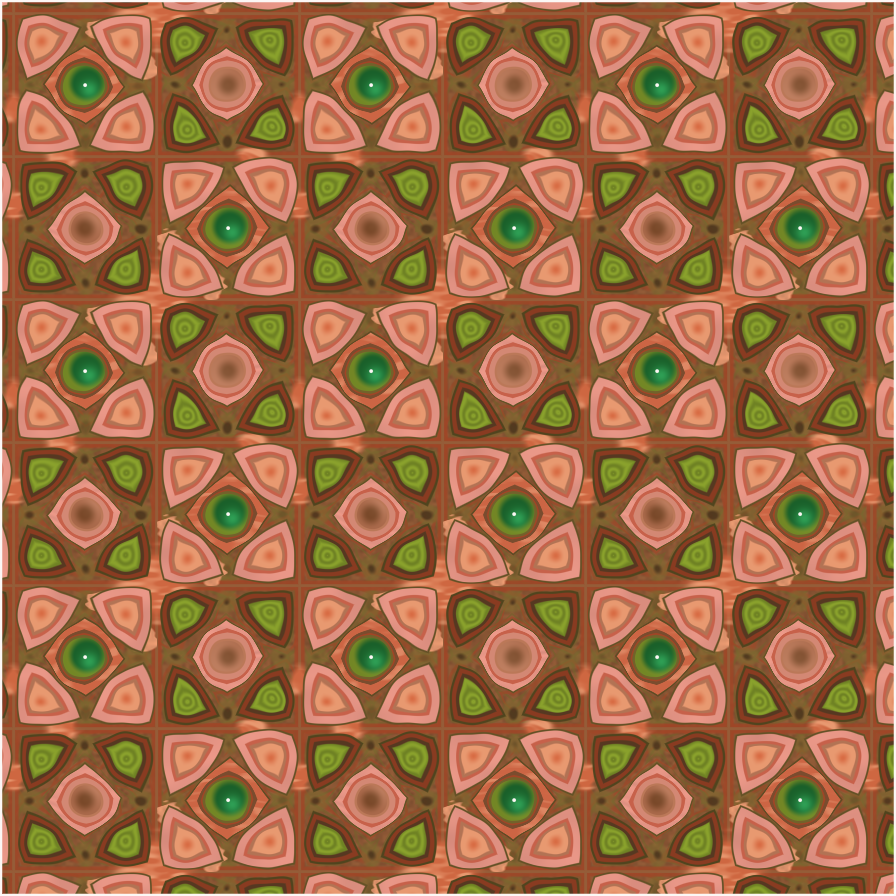
Give the GLSL for this pattern, as a WebGL 2 fragment shader.

```glsl
#version 300 es
precision highp float;
uniform vec2 u_resolution;
out vec4 outColor;

const float PITCH = 0.1596;        // cell size in canvas units
const float FIRST_CENTER = 0.095;  // first cell center from the top left
const float MARGIN = 0.0026;       // pale frame width
const float WARP = 0.035;          // wobble of every outline
const vec2 BLOB_CENTER = vec2(0.295, 0.30);
const float BLOB_SIZE = 0.175;
const float DIAMOND_SIZE = 0.28;

const vec3 BROWN = vec3(0.53, 0.33, 0.20);
const vec3 UMBER = vec3(0.26, 0.17, 0.10);
const vec3 MOSS = vec3(0.45, 0.38, 0.17);
const vec3 RUST = vec3(0.63, 0.27, 0.15);
const vec3 CORAL = vec3(0.78, 0.38, 0.29);
const vec3 ORANGE = vec3(0.92, 0.46, 0.29);
const vec3 PEACH = vec3(0.91, 0.60, 0.44);
const vec3 PINK = vec3(0.88, 0.57, 0.51);
const vec3 TAN = vec3(0.70, 0.45, 0.33);
const vec3 LIME = vec3(0.53, 0.62, 0.17);
const vec3 GREEN = vec3(0.10, 0.37, 0.16);
const vec3 WHITE = vec3(0.99, 0.97, 0.96);

float edge; // half width of a smoothed outline, in cells

float hash(vec2 p) {
  p = fract(p * vec2(0.1731, 0.3119));
  p += dot(p, p.yx + 31.7);
  return fract(p.x * p.y * 17.3);
}

// Value noise that wraps after the given period
float noise(vec2 p, vec2 period) {
  vec2 i = floor(p), f = fract(p);
  f = f * f * (3.0 - 2.0 * f);
  vec2 a = mod(i, period), b = mod(i + 1.0, period);
  return mix(mix(hash(a), hash(vec2(b.x, a.y)), f.x),
             mix(hash(vec2(a.x, b.y)), hash(b), f.x), f.y);
}

// Noise on the block of two by two cells
float blockNoise(vec2 tile, vec2 freq) { return noise(tile * freq, 2.0 * freq); }

vec3 paint(vec3 under, vec3 over, float field, float radius) {
  return mix(over, under, smoothstep(radius - edge, radius + edge, field));
}

// Circular inside, triangular outside, square corner toward the cell corner
float blobField(vec2 q) {
  vec2 c = abs(q) - BLOB_CENTER;
  float r = length(c);
  float tri = max(max(c.x, c.y), -0.76 * (c.x + c.y));
  return mix(r, tri, 0.6 * smoothstep(0.0, 0.16, r));
}

// Circular inside, rounded diamond outside
float diamondField(vec2 q) {
  float r = length(q);
  return mix(r, abs(q.x) + abs(q.y), 0.75 * smoothstep(0.13, 0.27, r));
}

void main() {
  vec2 uv = gl_FragCoord.xy / u_resolution;
  vec2 grid = (vec2(uv.x, 1.0 - uv.y) - FIRST_CENTER) / PITCH + 0.5;
  vec2 cell = floor(grid), tile = mod(grid, 2.0), q = fract(grid) - 0.5;
  float jewel = 1.0 - mod(cell.x + cell.y, 2.0);
  edge = max(0.005, 0.7 / (PITCH * min(u_resolution.x, u_resolution.y)));

  // Wobble and grain shared by all blocks
  float n1 = blockNoise(tile, vec2(5.0)), n2 = blockNoise(tile + 0.37, vec2(7.0));
  float grain = blockNoise(tile, vec2(37.0));
  float fibre = blockNoise(tile + 0.1 * n1, vec2(9.0, 34.0));
  vec2 w = q + WARP * (vec2(n1, n2) - 0.5);
  float blob = blobField(w), diamond = diamondField(w);
  float field = min(blob - BLOB_SIZE, diamond - DIAMOND_SIZE);

  // Layered ground
  vec3 color = BROWN * (0.9 + 0.2 * grain);
  color = mix(color, MOSS, 0.6 * smoothstep(0.2, 1.0, sin(110.0 * field + 7.0 * n1)));
  color = mix(color, RUST, 0.6 * smoothstep(0.4, 1.0, sin(75.0 * field + 9.0 * n2 + 2.0)));

  // Dark swirls halfway along the cell sides
  vec2 a = abs(w);
  float swirl = length(vec2(max(a.x, a.y) - 0.38, 1.3 * min(a.x, a.y))) + 0.05 * (n2 - 0.5);
  color = mix(color, MOSS * 1.1, 0.6 * smoothstep(0.11, 0.07, swirl));
  color = mix(color, UMBER, (0.75 - 0.5 * jewel) * smoothstep(0.07, 0.03, swirl + 0.04 * n1));

  // Rust seams and glowing streaks around alternate junctions
  float side = max(abs(q.x), abs(q.y));
  color = mix(color, RUST, 0.8 * smoothstep(0.455, 0.475, side));
  color = mix(color, BROWN * 1.1, smoothstep(0.485, 0.495, side));
  vec2 junction = floor(grid + 0.5), j = abs(grid - junction);
  vec2 parity = mod(junction, 2.0);
  float star = parity.x * (1.0 - parity.y), ring = parity.y * (1.0 - parity.x);
  float along = max(j.x, j.y), across = min(j.x, j.y) + 0.04 * (n1 - 0.5);
  float glow = star * exp(-pow(along / 0.24, 2.0) - pow(across / 0.09, 2.0))
             + ring * exp(-pow((along - 0.34) / 0.09, 2.0) - pow(across / 0.07, 2.0));
  vec3 streaks = mix(ORANGE * 0.88, PEACH, smoothstep(0.4, 0.95, fibre));
  color = mix(color, streaks, smoothstep(0.1, 0.6, glow + 0.25 * (fibre - 0.5)));

  // Ragged wings beside the star junctions
  float wing = length(vec2(along - 0.39, across - 0.10)) + 0.06 * (fibre - 0.5);
  color = mix(color, PEACH * (0.9 + 0.15 * grain), star * jewel * smoothstep(0.095, 0.075, wing));

  if (jewel > 0.5) {
    // Pink corner blobs
    color = paint(color, mix(MOSS, UMBER, 0.3), blob, BLOB_SIZE + 0.012);
    color = paint(color, PINK * (0.95 + 0.1 * n2), blob, BLOB_SIZE);
    color = paint(color, CORAL, blob, 0.125);
    color = paint(color, TAN, blob, 0.106);
    color = paint(color, mix(ORANGE * 0.92, PEACH, smoothstep(0.0, 0.065, blob)), blob, 0.088);
    // Orange diamond around a green bead
    color = paint(color, mix(MOSS, UMBER, 0.4), diamond, DIAMOND_SIZE + 0.014);
    color = paint(color, mix(streaks, CORAL, 0.3), diamond, DIAMOND_SIZE);
    color = paint(color, BROWN * 0.9, diamond, 0.205);
    color = paint(color, RUST, diamond, 0.178);
    color = paint(color, MOSS, diamond, 0.165);
    float shade = smoothstep(0.08, 0.145, length(q) + 0.12 * (q.y - q.x));
    vec3 bead = mix(GREEN, LIME * 0.85, shade);
    bead += vec3(0.08, 0.25, 0.17) * exp(-250.0 * dot(q - vec2(0.03, 0.03), q - vec2(0.03, 0.03)));
    color = paint(color, bead, diamond, 0.145);
    color = paint(color, WHITE, length(q), 0.013);
  } else {
    // Lime corner blobs
    color = paint(color, MOSS * 0.7, blob, 0.165);
    color = paint(color, RUST * 0.85, blob, 0.15);
    color = paint(color, UMBER * 1.3, blob, 0.122);
    color = paint(color, LIME * (0.92 + 0.1 * sin(150.0 * blob + 4.0 * n1)), blob, 0.1);
    // Pink diamond around a tan bead
    color = paint(color, MOSS * 0.85, diamond, 0.262);
    color = paint(color, PINK * (0.96 + 0.1 * fibre), diamond, 0.25);
    color = paint(color, CORAL, diamond, 0.2);
    color = paint(color, mix(PINK, TAN, 0.3), diamond, 0.172);
    color = paint(color, TAN * 1.05, diamond, 0.128);
    vec3 bead = mix(BROWN * 0.95, TAN, smoothstep(0.02, 0.1, length(q)));
    color = paint(color, bead + 0.12 * (n1 - 0.5), diamond, 0.112);
  }

  // Pale frame
  vec2 border = min(uv, 1.0 - uv);
  float pixel = 0.5 / min(u_resolution.x, u_resolution.y);
  color = mix(WHITE, color, smoothstep(MARGIN - pixel, MARGIN + pixel, min(border.x, border.y)));
  outColor = vec4(color, 1.0);
}
```
